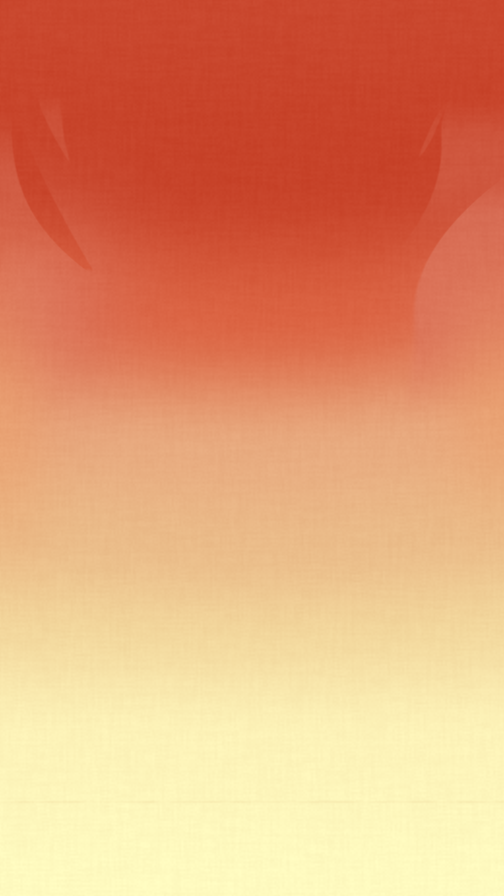
Give the GLSL for this background, as a Shadertoy shader.

```glsl
// Warm red-to-cream paper gradient with translucent flame wisps at both sides.

float hash(vec2 p) {
    return fract(sin(dot(p, vec2(127.1, 311.7))) * 43758.5453);
}

float noise(vec2 p) {
    vec2 i = floor(p), f = fract(p);
    f = f * f * (3.0 - 2.0 * f);
    return mix(mix(hash(i), hash(i + vec2(1, 0)), f.x),
               mix(hash(i + vec2(0, 1)), hash(i + vec2(1, 1)), f.x), f.y);
}

// Vertical wash, t runs from 0 at the top to 1 at the bottom
vec3 wash(float t) {
    vec3 c = mix(vec3(0.79, 0.28, 0.18), vec3(0.78, 0.26, 0.16), smoothstep(0.0, 0.16, t));
    c = mix(c, vec3(0.86, 0.39, 0.26), smoothstep(0.20, 0.37, t));
    c = mix(c, vec3(0.91, 0.67, 0.50), smoothstep(0.35, 0.51, t));
    c = mix(c, vec3(0.92, 0.74, 0.54), smoothstep(0.49, 0.63, t));
    c = mix(c, vec3(0.95, 0.84, 0.61), smoothstep(0.61, 0.72, t));
    c = mix(c, vec3(0.99, 0.95, 0.72), smoothstep(0.69, 0.83, t));
    return mix(c, vec3(0.996, 0.98, 0.75), smoothstep(0.80, 1.0, t));
}

// 1 where x lies right of the edge, blurred by w
float rightOf(float x, float edge, float w) {
    return smoothstep(edge - w, edge + w, x);
}

// Fades in over a..b and out over c..d
float band(float y, float a, float b, float c, float d) {
    return smoothstep(a, b, y) * (1.0 - smoothstep(c, d, y));
}

float haze(vec2 p, vec2 centre, vec2 radius) {
    vec2 d = (p - centre) / radius;
    return exp(-dot(d, d));
}

void mainImage(out vec4 fragColor, in vec2 fragCoord) {
    vec2 uv = fragCoord / iResolution.xy;
    // Canvas widths, measured from the top left
    vec2 p = vec2(uv.x, (1.0 - uv.y) * 16.0 / 9.0);
    float w = 0.003;
    vec3 pink = vec3(0.86, 0.47, 0.38);
    vec3 orange = vec3(0.92, 0.62, 0.42);

    // The red sinks lower in the middle
    float side = abs(uv.x - 0.5) * 2.0;
    float t = 1.0 - uv.y;
    vec3 col = wash(t + 0.035 * side * side * band(t, 0.2, 0.4, 0.5, 0.85));

    // Left veil, cut by a dark curved leaf
    float s = clamp((p.y - 0.2) / 0.337, 0.0, 1.0);
    float leafLeft = 0.022 + 0.15 * s * s * s;
    float leafRight = 0.03 + 0.155 * pow(s, 1.3);
    float leaf = rightOf(p.x, leafLeft, w) * (1.0 - rightOf(p.x, leafRight, w))
               * (1.0 - smoothstep(0.53, 0.54, p.y));
    float leftHaze = haze(p, vec2(0.06, 0.60), vec2(0.19, 0.20));
    float outer = (1.0 - rightOf(p.x, leafLeft, w)) * band(p.y, 0.2, 0.36, 0.50, 0.60);
    col = mix(col, pink, 0.75 * max(leftHaze * (1.0 - 0.85 * leaf), 0.6 * outer));

    // Left flame tip
    s = clamp((p.y - 0.19) / 0.135, 0.0, 1.0);
    float tip = rightOf(p.x, 0.074 + 0.065 * pow(s, 1.3), w)
              * (1.0 - rightOf(p.x, 0.12 + 0.02 * s * s, w));
    col = mix(col, pink, 0.25 * tip * band(p.y, 0.17, 0.25, 0.31, 0.33));

    // Right upper veil and its flame tip
    float upperEdge = 0.876 + 4.0 * max(0.26 - p.y, 0.0) * max(0.26 - p.y, 0.0)
                    - 2.0 * max(p.y - 0.29, 0.0) * max(p.y - 0.29, 0.0);
    col = mix(col, pink, 0.36 * rightOf(p.x, upperEdge, w) * band(p.y, 0.18, 0.29, 0.34, 0.52));
    s = clamp((p.y - 0.2) / 0.115, 0.0, 1.0);
    tip = rightOf(p.x, 0.89 - 0.061 * pow(s, 0.7), w)
        * (1.0 - rightOf(p.x, upperEdge - 0.045 * s * s, w));
    col = mix(col, pink, 0.22 * tip * band(p.y, 0.2, 0.25, 0.30, 0.32));

    // Right large lobe
    s = max(0.62 - p.y, 0.0) / 0.27;
    float below = max(p.y - 0.66, 0.0);
    float lobeEdge = 0.822 + 0.18 * s * s - 0.9 * below * below;
    float lobe = rightOf(p.x, lobeEdge, w + 0.012 * smoothstep(0.5, 0.8, p.y));
    col = mix(col, pink, 0.65 * lobe * band(p.y, 0.33, 0.44, 0.62, 0.85));
    col = mix(col, pink, 0.3 * haze(p, vec2(0.93, 0.62), vec2(0.14, 0.18)));

    // Orange glow along both borders
    float border = haze(p, vec2(0.0, 0.83), vec2(0.10, 0.25))
                 + haze(p, vec2(1.0, 0.80), vec2(0.12, 0.20));
    col = mix(col, orange, 0.55 * min(border, 1.0));

    // Woven paper grain and a faint crease
    float weave = noise(p * vec2(210, 28)) + noise(p * vec2(24, 190)) - 1.0;
    float grain = noise(p * 260.0) - 0.5;
    col += (0.013 * weave + 0.015 * grain) * vec3(0.6, 1.0, 1.0);
    float crease = 1.0 - smoothstep(0.0, 0.0025, abs(uv.y - 0.105));
    col -= 0.04 * crease * noise(p * vec2(40, 1)) * vec3(0.5, 1.0, 1.0);

    fragColor = vec4(clamp(col, 0.0, 1.0), 1.0);
}
```
